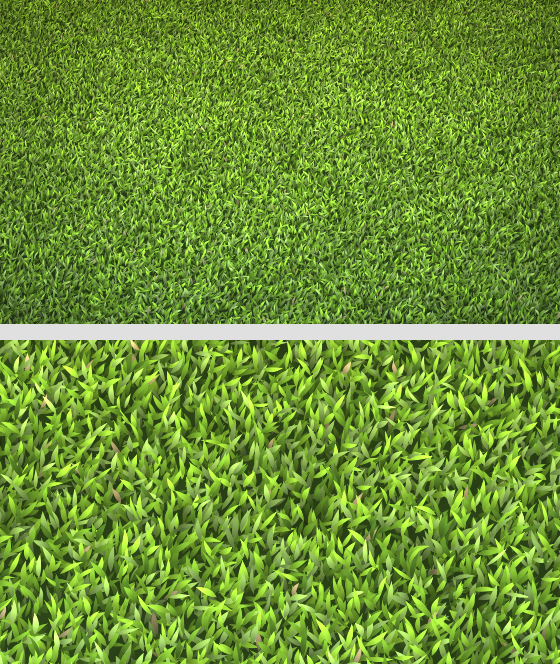
Top, the full canvas; bottom, a detail of the centre.
Give the GLSL for this texture, as a WebGL 1 fragment shader.

```glsl
precision highp float;
// A mown lawn seen at a slant: short overlapping grass blades, finer with distance, darker corners.
uniform vec2 u_resolution;

const vec3 SOIL   = vec3(0.13, 0.20, 0.07);
const vec3 DARK   = vec3(0.26, 0.39, 0.12);
const vec3 MID    = vec3(0.38, 0.55, 0.15);
const vec3 BRIGHT = vec3(0.53, 0.73, 0.20);
const vec3 PALE   = vec3(0.55, 0.70, 0.33);
const vec3 GREY   = vec3(0.44, 0.56, 0.29);
const vec3 STRAW  = vec3(0.62, 0.56, 0.40);
const vec3 NEAR_TINT = vec3(0.97, 1.00, 1.12);
const vec3 FAR_TINT  = vec3(1.03, 0.99, 0.82);

const int   LAYERS      = 7;
const float CELL        = 0.022;  // blade spacing at the near edge, in canvas heights
const float PERSPECTIVE = 0.42;   // shrinkage from the near to the far edge
const float HALF_LENGTH = 0.72;   // in cells
const float HALF_WIDTH  = 0.135;  // in cells
const float LEAN        = 0.30;   // mean tilt to the right, in radians
const float SPREAD      = 1.15;   // random tilt either way
const float EXPOSURE    = 1.14;

float hash(vec2 p) {
  vec3 h = fract(vec3(p.xyx) * 0.1031);
  h += dot(h, h.yzx + 33.33);
  return fract((h.x + h.y) * h.z);
}

vec4 hash4(vec2 p) {
  vec4 h = fract(vec4(p.xyxy) * vec4(0.1031, 0.1030, 0.0973, 0.1099));
  h += dot(h, h.wzxy + 33.33);
  return fract((h.xxyz + h.yzzw) * h.zywx);
}

float noise(vec2 p) {
  vec2 i = floor(p);
  vec2 f = fract(p);
  f = f * f * (3.0 - 2.0 * f);
  return mix(mix(hash(i), hash(i + vec2(1.0, 0.0)), f.x),
             mix(hash(i + vec2(0.0, 1.0)), hash(i + vec2(1.0, 1.0)), f.x), f.y);
}

// Picks a blade colour by its share.
vec3 bladeColor(float pick) {
  vec3 c = mix(DARK, MID, step(0.11, pick));
  c = mix(c, BRIGHT, step(0.41, pick));
  c = mix(c, PALE, step(0.70, pick));
  c = mix(c, GREY, step(0.86, pick));
  return mix(c, STRAW, step(0.992, pick));
}

// Lays one layer of blades over the colour below, far rows first.
vec3 addLayer(vec3 below, vec2 ground, float level, float shear, float pixel) {
  vec2 q = ground / CELL + level * vec2(17.31, 9.77);
  vec2 base = floor(q);
  vec3 color = below;
  for (int j = 1; j >= -1; j--) {
    for (int i = -1; i <= 1; i++) {
      vec2 id = base + vec2(float(i), float(j));
      vec2 seed = id + 200.0 + level * vec2(53.0, 91.0);
      vec4 r = hash4(seed);
      vec4 t = hash4(seed + 371.7);

      // Undo the sideways shear so that blades stand upright on screen.
      vec2 d = q - id - r.xy;
      d.x -= shear * d.y;

      // Neighbours share a tilt; each blade strays from it.
      float clump = noise(id * 0.23 + 60.0) - 0.5;
      float angle = LEAN + 1.1 * clump + SPREAD * (r.z + t.x - 1.0) * 1.3;
      vec2 axis = vec2(sin(angle), cos(angle));
      float along = dot(d, axis);
      float across = dot(d, vec2(axis.y, -axis.x));

      float halfLength = HALF_LENGTH * mix(0.6, 1.1, t.y);
      float u = along / halfLength;
      across += (t.z - 0.5) * 0.25 * u * u;

      // Narrow at the root, widest below the middle, pointed at the tip.
      float taper = (1.0 - u * u) * (1.0 - 0.3 * u);
      float width = HALF_WIDTH * mix(0.75, 1.3, t.w) * taper;
      float cover = smoothstep(-pixel, pixel, width - abs(across)) * step(abs(u), 1.0);

      float light = mix(0.72, 1.10, smoothstep(-1.0, 0.6, u));
      light *= mix(0.88, 1.14, fract(r.w * 7.0 + t.x));
      light *= mix(0.58, 1.08, level / float(LAYERS - 1));
      color = mix(color, bladeColor(r.w) * light, cover);
    }
  }
  return color;
}

void main() {
  vec2 uv = gl_FragCoord.xy / u_resolution;
  vec2 p = (gl_FragCoord.xy - vec2(0.5 * u_resolution.x, 0.0)) / u_resolution.y;

  // Ground coordinates stretch with distance.
  float scale = 1.0 - PERSPECTIVE * uv.y;
  vec2 ground = vec2(p.x / scale, -log(scale) / PERSPECTIVE);
  float shear = ground.x * PERSPECTIVE;
  float pixel = 0.6 / (u_resolution.y * scale * CELL);

  vec3 color = SOIL;
  for (int k = 0; k < LAYERS; k++) {
    color = addLayer(color, ground, float(k), shear, pixel);
  }

  // Uneven growth, in broad patches and small tufts.
  float patches = noise(ground * vec2(4.0, 7.0) + 31.0) - 0.5;
  float tufts = noise(ground * vec2(17.0, 26.0) + 83.0) - 0.5;
  color *= 1.0 + 0.12 * patches + 0.20 * tufts;

  // Distance tint and corner shading.
  color *= mix(NEAR_TINT, FAR_TINT, uv.y);
  vec2 fromCenter = uv - vec2(0.5, 0.53);
  color *= EXPOSURE * (1.13 - 0.78 * dot(fromCenter, fromCenter));
  gl_FragColor = vec4(clamp(color, 0.0, 1.0), 1.0);
}
```
